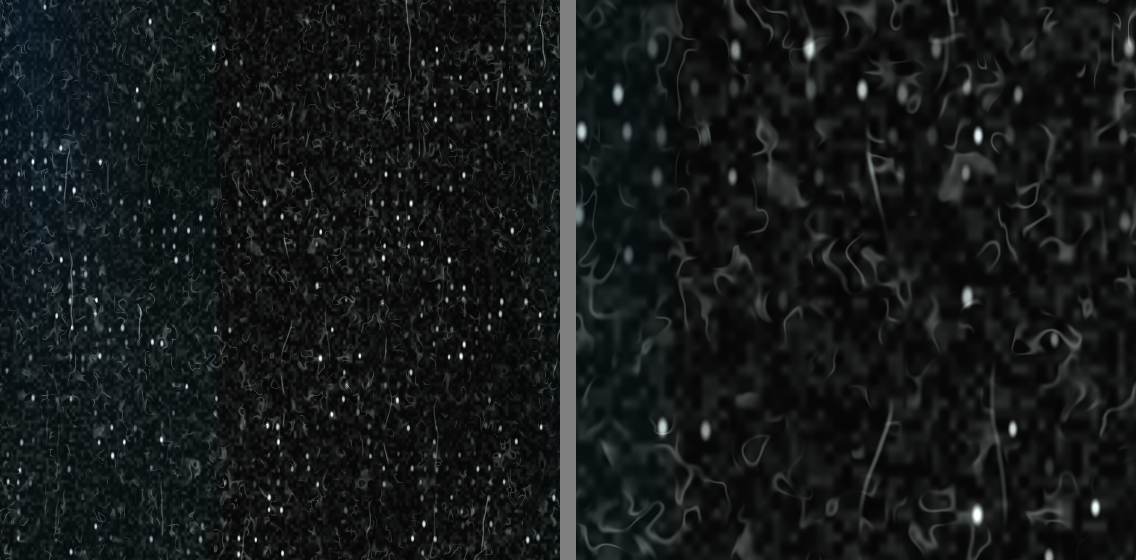
Left, the full canvas; right, a detail of the centre.
Reproduce this texture procedurally as a WebGL 1 fragment shader.

```glsl
precision highp float;
// Dark weathered film: teal and black panels with grain, clustered flecks and wavy vertical scratches.

uniform vec2 u_resolution;

const vec3 BLACK_BASE = vec3(0.020, 0.024, 0.021);
const vec3 TEAL_BASE = vec3(0.026, 0.054, 0.062);
const vec3 BLUE_BASE = vec3(0.022, 0.075, 0.115);
const vec3 GRAIN_TINT = vec3(0.95, 1.00, 0.97);
const vec3 FLECK_COLOR = vec3(0.84, 0.88, 0.89);
const vec3 SCRATCH_COLOR = vec3(0.92, 1.00, 0.98);

const float PANEL_EDGE = 0.385;
const float PANEL_BLUR = 0.022;
const vec2 SPECKLE_FREQ = vec2(190.0, 150.0);
const float SPECKLE_GAIN = 0.115;
const vec2 THREAD_FREQ = vec2(115.0, 72.0);
const float THREAD_GAIN = 0.19;
const vec2 FLECK_GRID = vec2(43.0, 40.0);
const vec2 FLECK_RADIUS = vec2(0.0050, 0.0092);
const int SCRATCH_COUNT = 34;
const float SCRATCH_WIDTH = 0.0024;

float hash(vec2 p) {
  return fract(sin(dot(p, vec2(127.1, 311.7))) * 43758.5453);
}

float noise(vec2 p) {
  vec2 i = floor(p);
  vec2 f = fract(p);
  f = f * f * (3.0 - 2.0 * f);
  float low = mix(hash(i), hash(i + vec2(1.0, 0.0)), f.x);
  float high = mix(hash(i + vec2(0.0, 1.0)), hash(i + vec2(1.0, 1.0)), f.x);
  return mix(low, high, f.y);
}

// Blue fades down into teal; a soft vertical edge leads to black.
vec3 panels(vec2 uv) {
  float edge = PANEL_EDGE + 0.012 * (noise(vec2(uv.y * 6.0, 3.0)) - 0.5);
  float left = 1.0 - smoothstep(edge - PANEL_BLUR, edge + PANEL_BLUR, uv.x);
  float blue = smoothstep(0.2, 0.95, uv.y) * (1.0 - smoothstep(0.0, 0.30, uv.x));
  vec3 color = mix(BLACK_BASE, mix(TEAL_BASE, BLUE_BASE, blue), left);
  color += vec3(0.0, 0.010, 0.013) * smoothstep(0.86, 1.0, uv.x);
  return color * (0.8 + 0.4 * noise(vec2(uv.x * 26.0, uv.y * 3.0)));
}

// Fine speckle plus short curled fibres along the ridges of warped noise.
float grain(vec2 uv) {
  float speckle = noise(uv * SPECKLE_FREQ);
  vec2 warp = vec2(noise(uv * 60.0), noise(uv * 60.0 + 41.0)) - 0.5;
  float ridge = 1.0 - abs(2.0 * noise(uv * THREAD_FREQ + warp * 1.6) - 1.0);
  float patches = smoothstep(0.42, 0.85, noise(uv * vec2(88.0, 58.0) + 17.0));
  float bands = 0.65 + 0.7 * noise(uv * vec2(11.0, 5.0) + 5.0);
  float threads = smoothstep(0.68, 1.0, ridge) * patches;
  return bands * (SPECKLE_GAIN * speckle * speckle + THREAD_GAIN * threads);
}

// Small upright flecks on a loose grid, gathered into clusters.
float flecks(vec2 uv) {
  vec2 cell = floor(uv * FLECK_GRID);
  vec2 jitter = vec2(hash(cell + 7.3), hash(cell + 19.1)) - 0.5;
  vec2 center = (cell + 0.5 + jitter * vec2(0.42, 0.22)) / FLECK_GRID;
  float cluster = smoothstep(0.38, 0.85, noise(cell * vec2(0.20, 0.26) + 9.0));
  float present = step(hash(cell + 31.7), 0.07 + 0.58 * cluster);
  float strength = hash(cell + 53.9);
  float size = mix(0.7, 1.0, hash(cell + 71.3));
  float d = length((uv - center) / (FLECK_RADIUS * size));
  return present * mix(0.18, 1.05, strength * strength) * (1.0 - smoothstep(0.2, 1.0, d));
}

// Broken, slightly leaning lines, denser toward the right.
float scratches(vec2 uv) {
  float light = 0.0;
  for (int i = 0; i < SCRATCH_COUNT; i++) {
    float id = float(i) + 1.0;
    float x = pow(hash(vec2(id, 1.7)), 0.65);
    float middle = hash(vec2(id, 2.9));
    float reach = mix(0.04, 0.26, hash(vec2(id, 4.3)));
    float lean = mix(-0.01, 0.09, hash(vec2(id, 5.1)));
    float strength = mix(0.09, 0.36, pow(hash(vec2(id, 6.7)), 2.0));
    float along = uv.y - middle;
    float wobble = 0.016 * (noise(vec2(uv.y * 14.0, id)) - 0.5)
                 + 0.007 * (noise(vec2(uv.y * 45.0, id + 50.0)) - 0.5);
    float d = abs(uv.x - x - lean * along - wobble);
    float line = 1.0 - smoothstep(0.0, SCRATCH_WIDTH, d);
    float ends = 1.0 - smoothstep(reach * 0.7, reach, abs(along));
    float wear = smoothstep(0.2, 0.75, noise(vec2(uv.y * 32.0, id + 90.0)));
    light = max(light, line * ends * wear * strength);
  }
  return light;
}

void main() {
  vec2 uv = gl_FragCoord.xy / u_resolution;
  vec3 color = panels(uv);
  color += GRAIN_TINT * grain(uv);
  color += SCRATCH_COLOR * scratches(uv);
  color += FLECK_COLOR * flecks(uv);
  gl_FragColor = vec4(clamp(color, 0.0, 1.0), 1.0);
}
```
